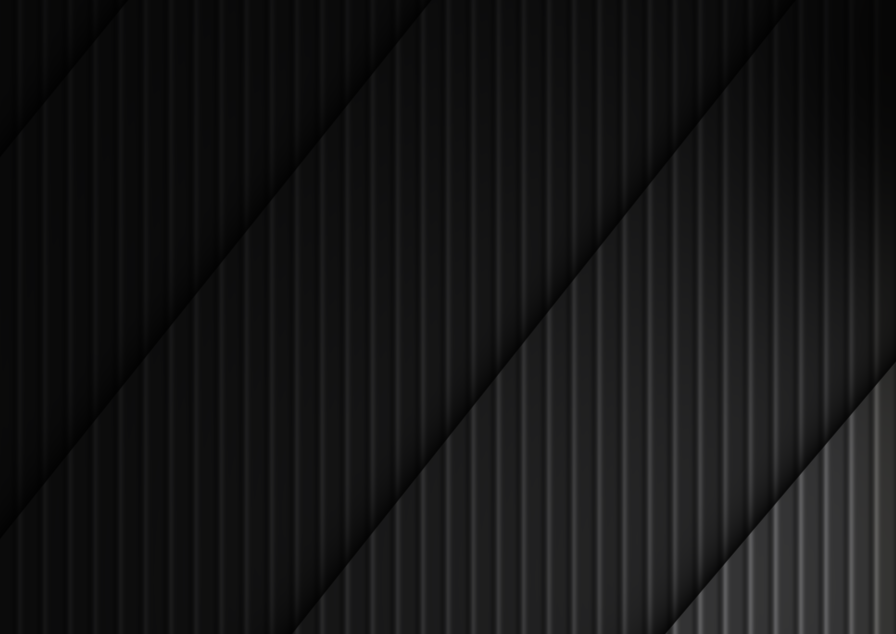
Write a Shadertoy shader that draws this background.

```glsl
// Dark ribbed metal panels, overlapping on diagonals and lit from the lower right.

// Vertical ribs: a dark groove, then a crest with a sharp left flank, per period.
float ribRelief(float x) {
    float period = 0.0397;
    float t = (fract((x - 1.103) / period + 0.5) - 0.5) * period;
    float crestWidth = t < 0.0 ? 0.0034 : 0.0050;
    float crest = exp(-pow(t / crestWidth, 2.0));
    float groove = exp(-pow((t + 0.0090) / 0.0040, 2.0));
    return 1.0 + 0.80 * crest - 0.28 * groove;
}

// Broad light pool, dimmed toward the upper right corner.
float lightPool(vec2 p) {
    vec2 toLight = p - vec2(1.25, 0.08);
    vec2 toCorner = (p - vec2(1.40, 0.88)) / vec2(0.24, 0.32);
    float glow = 0.031 + 0.115 * exp(-dot(toLight, toLight) / 0.55);
    return glow * (1.0 - 0.65 * exp(-dot(toCorner, toCorner)));
}

void mainImage(out vec4 fragColor, in vec2 fragCoord) {
    vec2 p = fragCoord / iResolution.y;
    p.x *= 1.4118 * iResolution.y / iResolution.x;
    float pixel = 1.0 / iResolution.y;

    // Each panel edge: x at the top of the canvas, and its lean.
    vec2 edges[4] = vec2[4](vec2(0.202, 0.815), vec2(0.680, 0.800),
                            vec2(1.254, 0.794), vec2(1.894, 0.846));
    float lift[4] = float[4](0.001, 0.003, 0.008, 0.050);

    float light = lightPool(p);
    float shadow = 1.0;
    for (int i = 0; i < 4; i++) {
        float lean = edges[i].y;
        float d = (p.x - edges[i].x + lean * (1.0 - p.y)) / sqrt(1.0 + lean * lean);
        float cover = smoothstep(-pixel, pixel, d);
        // The upper panel is a little brighter and shades the one beneath it.
        light += lift[i] * cover * smoothstep(1.15, 0.25, p.y);
        shadow *= mix(1.0 - 0.82 * exp(min(d, 0.0) / 0.028), 1.0, cover);
    }

    // Cool steel in the light, slightly warm at the far right edge.
    vec3 cool = vec3(0.995, 0.995, 1.01);
    vec3 warm = vec3(1.01, 1.0, 0.97);
    vec3 tint = mix(cool, warm, smoothstep(1.32, 1.41, p.x));

    fragColor = vec4(tint * light * shadow * ribRelief(p.x), 1.0);
}
```
